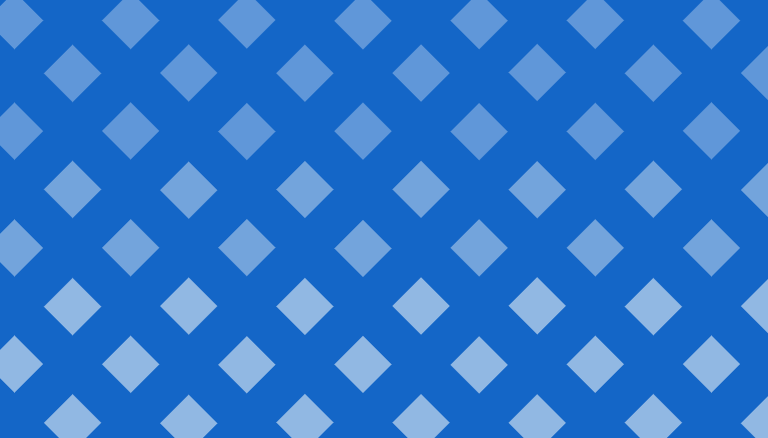
This pattern is drawn by a Shadertoy shader. Its source:

```glsl
// Staggered rows of pale diamonds on blue, growing lighter in bands toward the bottom.
#define ROWS 8
#define PITCH vec2(0.2652, 0.1331)      // column and row spacing, in canvas heights
#define FIRST_CENTER vec2(0.0331, 0.0336) // first diamond, measured from the top left
#define TOP_ROW_DROP 0.0132             // the top row sits closer to the next one
#define HALF_DIAGONAL 0.0655
#define WOBBLE 0.0013                   // small vertical drift of single diamonds
#define BACKGROUND vec3(0.080, 0.400, 0.780)
#define TINT_TOP vec3(0.375, 0.594, 0.852)
#define TINT_MIDDLE vec3(0.450, 0.642, 0.864)
#define TINT_BOTTOM vec3(0.570, 0.722, 0.892)

// Signed distance to a square standing on its corner
float diamondDistance(vec2 p, float halfDiagonal) {
    return (abs(p.x) + abs(p.y) - halfDiagonal) * 0.70711;
}

// Layered sines give each diamond its own drift
float drift(float column, float row) {
    return WOBBLE * (0.6 * sin(column * 2.4 + row * 1.7) + 0.4 * sin(column * 5.1 - row * 3.3));
}

// Three tint bands, counted from the top row
vec3 rowTint(int row) {
    return row < 3 ? TINT_TOP : row < 5 ? TINT_MIDDLE : TINT_BOTTOM;
}

void mainImage(out vec4 fragColor, in vec2 fragCoord) {
    vec2 p = vec2(fragCoord.x, iResolution.y - fragCoord.y) / iResolution.y;
    vec3 color = BACKGROUND;

    for (int i = 0; i < ROWS; i++) {
        float row = float(i);
        // Odd rows shift by half a column
        float startX = FIRST_CENTER.x + 0.5 * PITCH.x * mod(row, 2.0);
        float column = floor((p.x - startX) / PITCH.x + 0.5);
        vec2 center = vec2(startX + column * PITCH.x, FIRST_CENTER.y + row * PITCH.y);
        center.y += (i == 0 ? TOP_ROW_DROP : 0.0) + drift(column, row);

        // Edge smoothed over one pixel
        float d = diamondDistance(p - center, HALF_DIAGONAL);
        float coverage = clamp(0.5 - d * iResolution.y, 0.0, 1.0);
        color = mix(color, rowTint(i), coverage);
    }
    fragColor = vec4(color, 1.0);
}
```
